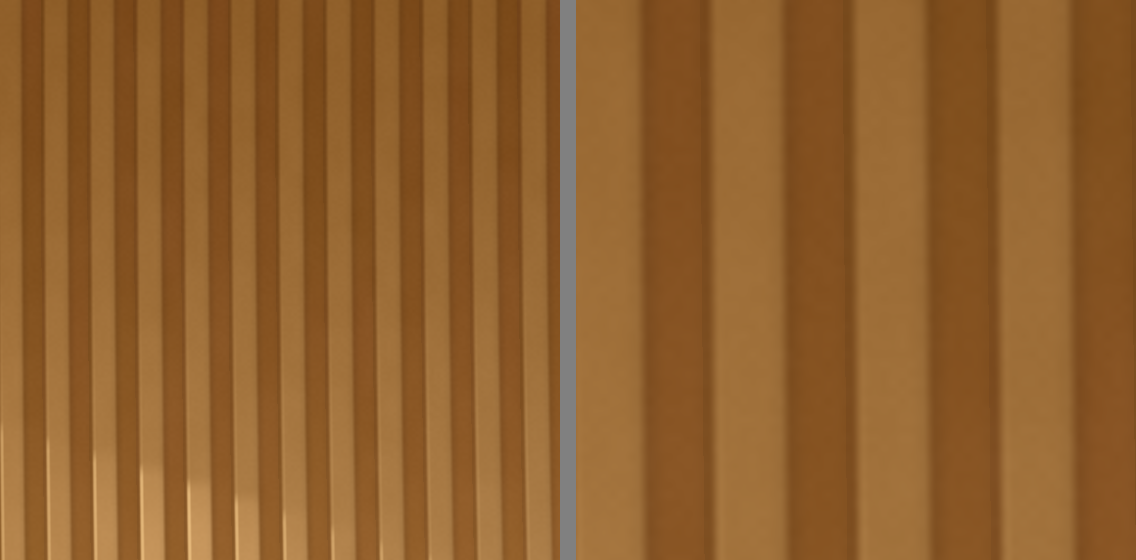
Left, the full canvas; right, a detail of the centre.
A Shadertoy shader for this texture:

```glsl
// Corrugated bronze sheet: vertical ribs with dark grooves, lit by a low glow from the lower left.

float hash(vec2 p) {
    return fract(sin(dot(p, vec2(127.1, 311.7))) * 43758.5453);
}

float noise(vec2 p) {
    vec2 i = floor(p), f = fract(p);
    f = f * f * (3.0 - 2.0 * f);
    return mix(mix(hash(i), hash(i + vec2(1, 0)), f.x),
               mix(hash(i + vec2(0, 1)), hash(i + vec2(1, 1)), f.x), f.y);
}

// Rib coordinate: the pitch widens to the right and the ribs lean near the bottom.
float ribCoord(vec2 uv) {
    float down = 1.0 - uv.y;
    float x = uv.x - (0.006 + 0.005 * uv.x) * down * down;
    float pitch = 0.08175, growth = 0.000284;
    return (sqrt(pitch * pitch + 4.0 * growth * (x + 0.0028)) - pitch) / (2.0 * growth);
}

void mainImage(out vec4 fragColor, in vec2 fragCoord) {
    vec2 uv = fragCoord / iResolution.xy;
    float k = ribCoord(uv);
    float soft = max(0.05, fwidth(k));
    float rib = floor(k + 0.08);
    float t = k - rib;                       // 0 at the rib's left edge, 0.5 at its right
    float down = 1.0 - uv.y;

    // Groove: darkest beside the rib on its left, with faint reddish patches
    vec3 groove = mix(vec3(0.475, 0.283, 0.1), vec3(0.57, 0.37, 0.165), pow(down, 1.5));
    groove += vec3(0.012, 0.0, 0.015) * (noise(vec2(rib * 3.7, uv.y * 5.0)) - 0.4);
    groove *= 0.94 + 0.08 * smoothstep(0.5, 0.68, t) * (1.0 - 0.4 * smoothstep(0.82, 0.95, t));

    // Rib face: brightens toward the bottom
    vec3 face = mix(vec3(0.56, 0.37, 0.16), vec3(0.69, 0.505, 0.29), pow(down, 1.2));
    face *= 1.0 + 0.05 * (0.5 - uv.x) * down;
    face *= 1.0 - 0.04 * smoothstep(0.35, 0.5, t);

    // Patch of glow whose top edge steps down from rib to rib
    float glowTop = 0.25 - 0.026 * rib;
    float glow = smoothstep(0.012, -0.03, uv.y - glowTop);
    float patchFade = exp(-pow((rib - 3.8) / 2.0, 2.0));
    float rise = smoothstep(0.28, 0.0, uv.y);
    face += vec3(0.09, 0.085, 0.075) * glow * (0.1 + 0.9 * patchFade) * (0.35 + 0.65 * rise);

    float onRib = smoothstep(-soft, soft, t) * smoothstep(0.5 + soft, 0.5 - soft, t);
    vec3 col = mix(groove, face, onRib);

    // Glint along the left edge, faint above the glow and bright within it
    float glint = smoothstep(0.06, 0.005, abs(t - 0.03));
    float faint = 0.12 * smoothstep(0.6, 0.1, uv.y);
    float bright = glow * (0.45 + 0.3 * patchFade);
    col = mix(col, vec3(0.95, 0.78, 0.53), glint * max(faint, bright));

    // Soft mottling and fine grain
    col += 0.014 * (noise(uv * vec2(30.0, 18.0)) - 0.5);
    col += 0.010 * (noise(uv * 180.0) - 0.5);

    fragColor = vec4(col, 1.0);
}
```
